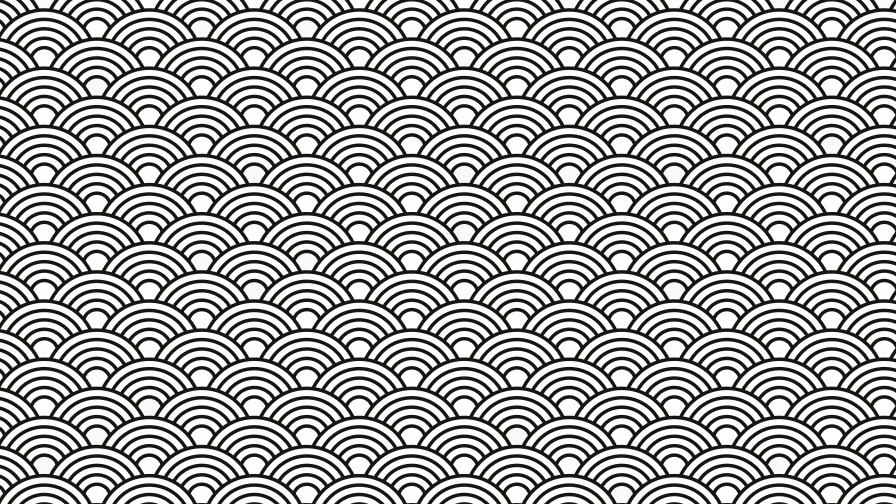
Give the GLSL for this pattern, as a WebGL 1 fragment shader.

```glsl
precision highp float;
// Overlapping wave scales: rows of concentric dark rings on white paper.

uniform vec2 u_resolution;

float hash(vec2 cell) {
    vec3 q = fract(vec3(cell.xyx) * vec3(0.1031, 0.1030, 0.0973));
    q += dot(q, q.yzx + 33.33);
    return fract((q.x + q.y) * q.z);
}

// Ink coverage of five evenly spaced rings at a given radius.
float ringInk(float radius, float pixel) {
    float r = min(radius, 0.978);
    float ring = clamp(floor((r - 0.260) / 0.1795 + 0.5), 0.0, 4.0);
    float edge = abs(r - 0.260 - ring * 0.1795) - 0.033;
    return clamp(0.5 - edge / pixel, 0.0, 1.0);
}

void main() {
    // One unit is half the distance between neighbouring scales.
    float pixel = 9.6 / u_resolution.y;
    vec2 p = gl_FragCoord.xy * pixel;
    float rowStep = 0.5544;
    float rowBase = 0.116;
    float nearRow = floor((p.y - rowBase) / rowStep);

    vec3 ink = vec3(0.085, 0.083, 0.07);
    vec3 color = ink;

    // Paint from the upper rows down, so each row covers the one above.
    for (int i = 0; i < 4; i++) {
        float row = nearRow + 2.0 - float(i);
        float shift = 1.844 - mod(row, 2.0);
        float column = floor((p.x - shift) * 0.5 + 0.5);
        vec2 center = vec2(shift + 2.0 * column, rowBase + row * rowStep);
        float radius = length(p - center);

        // A few of the central discs are very slightly greyed.
        float grey = step(0.85, hash(vec2(column, row) + 17.0));
        float core = 1.0 - step(0.26, radius);
        vec3 paper = vec3(0.995 - 0.02 * grey * core);

        vec3 scale = mix(paper, ink, ringInk(radius, pixel));
        float cover = clamp(0.5 + (1.011 - radius) / pixel, 0.0, 1.0);
        color = mix(color, scale, cover);
    }

    gl_FragColor = vec4(color, 1.0);
}
```
